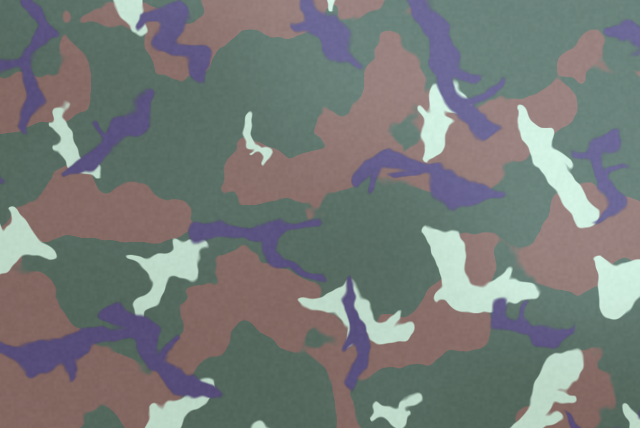
Give the GLSL for this texture, as a Shadertoy shader.

```glsl
// Printed camouflage cloth: warped waves split the ground into green and brown,
// and scattered bent strokes with side branches add violet and mint patches.
// Uneven haze and a fine weave finish the fabric.

const vec3 GREEN  = vec3(0.365, 0.450, 0.415);
const vec3 BROWN  = vec3(0.550, 0.448, 0.430);
const vec3 VIOLET = vec3(0.375, 0.350, 0.525);
const vec3 MINT   = vec3(0.780, 0.890, 0.830);
const vec3 HAZE   = vec3(0.092, 0.112, 0.122); // light added where it is bright

const float BROWN_LEVEL   = 0.27;   // higher leaves less brown
const float CELL          = 0.36;   // spacing of the strokes
const float VIOLET_STEP   = 0.076;  // length of one stroke segment
const float VIOLET_RADIUS = 0.0190;
const float MINT_STEP     = 0.068;
const float MINT_RADIUS   = 0.0220;
const float EDGE          = 0.0032; // half width of a soft edge
const float VIOLET_EDGE   = 0.0046; // the violet ink bleeds further
const float SEAM          = 0.05;   // darkening along the violet borders
const float WEAVE         = 0.016;  // contrast of the threads
const float THREADS       = 170.0;  // threads per canvas height

float hash(vec2 p) {
    vec3 q = fract(p.xyx * 0.1031);
    q += dot(q, q.yzx + 33.33);
    return fract((q.x + q.y) * q.z);
}

float noise(vec2 p) {
    vec2 i = floor(p), f = fract(p);
    f = f * f * (3.0 - 2.0 * f);
    return mix(mix(hash(i), hash(i + vec2(1, 0)), f.x),
               mix(hash(i + vec2(0, 1)), hash(i + vec2(1, 1)), f.x), f.y);
}

// Displacement in -0.5..0.5 on both axes
vec2 wobble(vec2 p) {
    return vec2(noise(p + 17.3), noise(p + 71.9)) - 0.5;
}

float smoothMin(float a, float b, float k) {
    float h = max(k - abs(a - b), 0.0) / k;
    return min(a, b) - 0.25 * h * h * k;
}

float taperedCapsule(vec2 p, vec2 a, vec2 b, float ra, float rb) {
    vec2 ab = b - a;
    float h = clamp(dot(p - a, ab) / dot(ab, ab), 0.0, 1.0);
    return length(p - a - ab * h) - mix(ra, rb, h);
}

// Approximate distance to the border of the brown ground, negative inside
float brownGround(vec2 p) {
    vec2 q = p + 0.22 * wobble(p * 3.5) + 0.11 * wobble(p * 9.0)
               + 0.040 * wobble(p * 21.0) + 0.012 * wobble(p * 46.0);
    float waves = 0.8 * sin(dot(q, vec2(-4.0, 17.0)) + 0.6)
                + 0.6 * sin(dot(q, vec2(15.0, -9.0)) + 2.1)
                + 0.5 * sin(dot(q, vec2(12.0, 14.0)) + 4.0);
    waves += 1.5 * (noise(q * 8.0 + 40.0) - 0.5) + 0.8 * (noise(q * 17.0 + 5.0) - 0.5);
    return (BROWN_LEVEL - waves) / 17.0;
}

// Distance to bent, branched strokes, one per staggered cell
float strokes(vec2 p, float seed, float stepLength, float radius,
              float heading, float spread, vec2 sizes) {
    p += 0.050 * wobble(p * 11.0 + seed) + 0.020 * wobble(p * 25.0 + seed)
       + 0.008 * wobble(p * 55.0 + seed);
    vec2 home = floor(p / CELL);
    float d = 1.0;
    for (int y = -1; y <= 1; y++)
    for (int x = -1; x <= 1; x++) {
        vec2 id = home + vec2(x, y);
        vec2 key = id + seed;
        vec2 jitter = 0.4 * (vec2(hash(key + 3.1), hash(key + 8.7)) - 0.5);
        float stagger = 0.5 * mod(id.y, 2.0) - 0.25;
        float size = mix(sizes.x, sizes.y, hash(key + 12.3));
        float angle = heading + spread * (hash(key + 5.5) - 0.5);
        float len = stepLength * size;
        vec2 a = (id + 0.5 + jitter + vec2(stagger, 0.0)) * CELL
               - 2.0 * len * vec2(cos(angle), sin(angle));
        float ra = 0.4 * radius * size;
        for (int i = 0; i < 4; i++) {
            vec2 nodeKey = key + 19.7 * float(i + 1);
            float turn = angle + 2.2 * (hash(nodeKey) - 0.5);
            vec2 b = a + len * vec2(cos(turn), sin(turn));
            float rb = radius * size * mix(0.45, 1.55, hash(nodeKey + 2.9));
            d = smoothMin(d, taperedCapsule(p, a, b, ra, rb), 0.012);
            if (i == 1 || (i == 2 && hash(key + 6.6) > 0.4)) {
                float side = turn + (hash(nodeKey + 7.7) > 0.5 ? 1.3 : -1.3);
                vec2 tip = b + 0.85 * len * vec2(cos(side), sin(side));
                d = smoothMin(d, taperedCapsule(p, b, tip, 0.6 * rb, 0.4 * radius * size), 0.012);
            }
            a = b;
            ra = rb;
        }
    }
    return d;
}

// Lays a colour inside the shape with a soft border
vec3 printLayer(vec3 base, vec3 ink, float d, float width) {
    float edge = max(width, 0.7 / iResolution.y);
    return mix(base, ink, smoothstep(edge, -edge, d));
}

void mainImage(out vec4 fragColor, in vec2 fragCoord) {
    vec2 p = fragCoord / iResolution.y;
    vec2 uv = fragCoord / iResolution.xy;

    // Print, from ground to top
    vec3 color = printLayer(GREEN, BROWN, brownGround(p), EDGE);
    float mint = strokes(p + 0.5 * CELL, 43.0, MINT_STEP, MINT_RADIUS, 0.4, 2.4, vec2(0.4, 1.45));
    color = printLayer(color, MINT, mint, EDGE);
    float violet = strokes(p, 91.0, VIOLET_STEP, VIOLET_RADIUS, 0.0, 6.28, vec2(0.7, 1.3));
    color = printLayer(color, VIOLET, violet, VIOLET_EDGE);
    color *= 1.0 - SEAM * exp(-abs(violet) / EDGE);

    // Haze from the upper right, with slow folds
    float slope = 0.45 * uv.x + 0.55 * uv.y + 0.35 * (noise(p * 2.3 + 9.0) - 0.5);
    color += HAZE * (smoothstep(0.25, 0.85, slope) - 0.42);

    // Weave
    vec2 thread = p * THREADS;
    float grain = noise(thread * vec2(1.0, 0.6)) + noise(thread * vec2(0.6, 1.0) + 50.0) - 1.0;
    color += WEAVE * grain;

    fragColor = vec4(clamp(color, 0.0, 1.0), 1.0);
}
```
